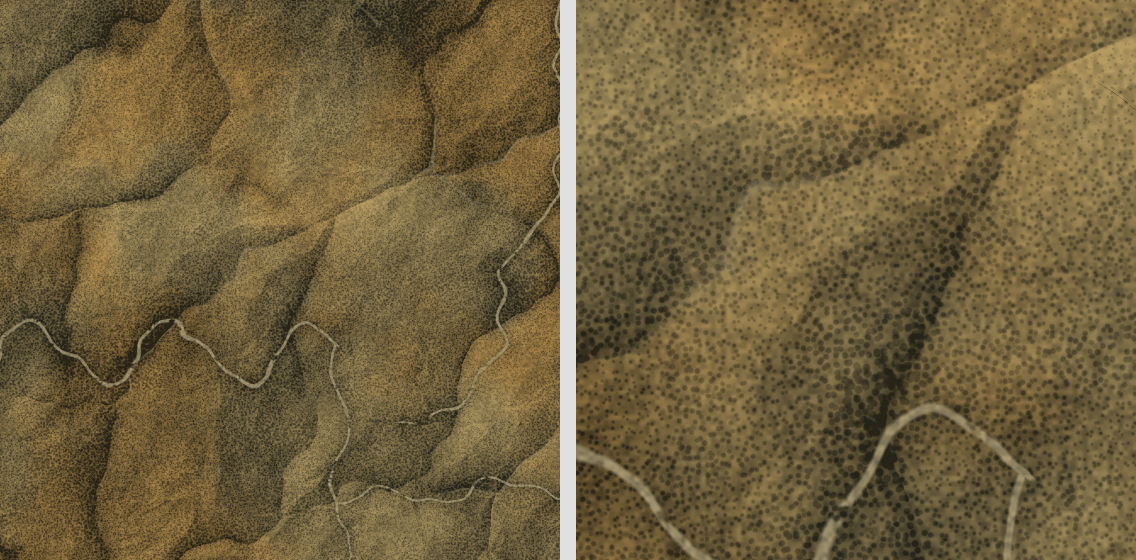
Left: the whole. Right: its middle third, enlarged.
Give the GLSL for this texture, as a Shadertoy shader.

```glsl
// Arid hill country seen from above: warped cellular noise cuts the drainage,
// ridged noise erodes the slopes, and a north-west sun shades them. Layered
// sines steer pale rivers; tiny cellular dots scatter scrub over the ground.

const vec3 SHADOW_SOIL = vec3(0.14, 0.13, 0.09);
const vec3 SUNLIT_SOIL = vec3(0.68, 0.565, 0.345);
const vec3 OLIVE_TINT = vec3(0.96, 1.0, 1.05);
const vec3 OCHRE_TINT = vec3(1.04, 0.98, 0.88);
const vec3 RIVER_SAND = vec3(0.62, 0.57, 0.43);
const vec2 SUN_SLOPE = vec2(0.8, -0.6);
const vec4 RIVER_WIDTH = vec4(0.0034, 0.0025, 0.003, 0.0022);
const float BASE_TONE = 0.68;
const float RELIEF = 0.17;
const float SCRUB_SCALE = 210.0;
const float GRAIN_SCALE = 330.0;
const float STEP = 0.002;

float hash(vec2 p) {
    vec3 q = fract(p.xyx * vec3(0.1031, 0.1030, 0.0973));
    q += dot(q, q.yzx + 33.33);
    return fract((q.x + q.y) * q.z);
}

float noise(vec2 p) {
    vec2 i = floor(p), f = fract(p);
    f = f * f * (3.0 - 2.0 * f);
    return mix(mix(hash(i), hash(i + vec2(1, 0)), f.x),
               mix(hash(i + vec2(0, 1)), hash(i + 1.0), f.x), f.y);
}

float fbm(vec2 p) {
    float sum = 0.0, amp = 0.53;
    for (int i = 0; i < 4; i++) {
        sum += amp * noise(p);
        p = mat2(1.6, 1.2, -1.2, 1.6) * p + 7.3;
        amp *= 0.5;
    }
    return sum;
}

// Distances to the nearest and second nearest cell centres
vec2 cells(vec2 p) {
    vec2 base = floor(p), near = vec2(9.0);
    for (int y = -1; y <= 1; y++)
    for (int x = -1; x <= 1; x++) {
        vec2 c = base + vec2(x, y);
        float d = length(c + vec2(hash(c), hash(c + 57.0)) - p);
        near = d < near.x ? vec2(d, near.x) : vec2(near.x, min(near.y, d));
    }
    return near;
}

// Zero along the valley floors, which lean towards the upper right
float valley(vec2 p) {
    p += 0.22 * (vec2(fbm(p * 4.0 + 3.0), fbm(p * 4.0 + 41.0)) - 0.5);
    vec2 q = vec2(dot(p, vec2(0.74, 0.67)) * 2.3, dot(p, vec2(-0.67, 0.74)) * 3.8);
    vec2 d = cells(q + 11.0);
    return d.y - d.x;
}

float height(vec2 p) {
    float h = 0.09 * (1.0 - exp(-3.0 * valley(p)));
    float amp = 0.024;
    vec2 q = p * 7.0 + 1.5 * fbm(p * 6.0);
    for (int i = 0; i < 5; i++) {
        h += amp * (1.0 - abs(2.0 * noise(q) - 1.0));
        q = mat2(1.6, 1.2, -1.2, 1.6) * q + 3.1;
        amp *= 0.46;
    }
    return h;
}

// Four river courses; each component is zero on its centre line
vec4 courses(vec2 p) {
    float meander = 0.37 + 0.055 * sin(25.0 * p.x + 0.1) + 0.012 * sin(51.0 * p.x);
    float gorge = 0.607 + 0.018 * sin(30.0 * p.y + 0.7);
    float bend = 0.72 + 0.18 * sqrt(clamp((p.y - 0.245) / 0.14, 0.0, 1.0))
               + 0.1 * smoothstep(0.5, 0.68, p.y) + 0.008 * sin(70.0 * p.y);
    float brook = 0.08 + 0.05 * p.x + 0.015 * sin(30.0 * p.x) + 0.008 * sin(67.0 * p.x);
    return vec4(p.y - meander, p.x - gorge, p.x - bend, p.y - brook);
}

vec4 riverDistance(vec2 p) {
    vec4 c = courses(p);
    vec4 dx = (courses(p + vec2(STEP, 0)) - c) / STEP;
    vec4 dy = (courses(p + vec2(0, STEP)) - c) / STEP;
    vec4 pastEnd = max(vec4(p.x - 0.607, p.y - 0.39, 0.245 - p.y, 0.6 - p.x), 0.0);
    return abs(c) / sqrt(dx * dx + dy * dy) + pastEnd;
}

void mainImage(out vec4 fragColor, in vec2 fragCoord) {
    vec2 p = fragCoord / iResolution.y;

    // Sunlit relief over broad changes of soil
    float h = height(p);
    vec2 slope = vec2(height(p + vec2(STEP, 0)), height(p + vec2(0, STEP))) - h;
    float light = dot(slope / STEP, SUN_SLOPE);
    float patches = fbm(p * 3.0 + 19.0);
    float clumps = fbm(p * 22.0);
    float tone = BASE_TONE + RELIEF * light / sqrt(1.0 + light * light);
    tone += 0.65 * (patches - 0.5) + 0.3 * (clumps - 0.5);

    // Dark brush along valley floors and river banks
    float floorDist = valley(p);
    float wooded = smoothstep(0.35, 0.6, fbm(p * 5.0 + 70.0));
    tone -= 0.3 * wooded * exp(-floorDist * 14.0);
    vec2 wobble = vec2(noise(p * 28.0), noise(p * 28.0 + 9.0)) - 0.5;
    vec4 d = riverDistance(p + 0.014 * wobble);
    float bank = min(min(d.x, d.y), min(d.z, d.w));
    tone -= 0.26 * exp(-bank / 0.018) * (0.4 + clumps);

    // Scrub thickens on darker ground
    float radius = clamp(0.3 + 0.6 * (0.62 - tone) + 0.5 * (clumps - 0.5), 0.08, 0.52);
    float shrub = cells(p * SCRUB_SCALE).x;
    tone -= 0.27 * (1.0 - smoothstep(radius - 0.14, radius + 0.14, shrub));
    float grain = noise(p * GRAIN_SCALE) - 0.5;
    tone += 0.34 * grain;

    vec3 tint = mix(OLIVE_TINT, OCHRE_TINT, smoothstep(0.36, 0.62, fbm(p * 3.5 + 90.0)));
    vec3 color = mix(SHADOW_SOIL, SUNLIT_SOIL, clamp(tone, 0.02, 1.1)) * tint;

    // Broken sandy river beds and faint creeks
    vec4 bed = 1.0 - smoothstep(RIVER_WIDTH * 0.4, RIVER_WIDTH * 1.3, d);
    float sand = max(max(bed.x, bed.y), max(bed.z, bed.w));
    sand *= smoothstep(0.12, 0.5, noise(p * 75.0) + 0.3 * grain + 0.12);
    float creek = 1.0 - smoothstep(0.004, 0.018, floorDist);
    creek *= 0.5 * smoothstep(0.5, 0.7, fbm(p * 7.0 + 31.0));
    color = mix(color, RIVER_SAND * (1.0 + 0.3 * grain), 0.85 * max(sand, creek));

    fragColor = vec4(color, 1.0);
}
```
